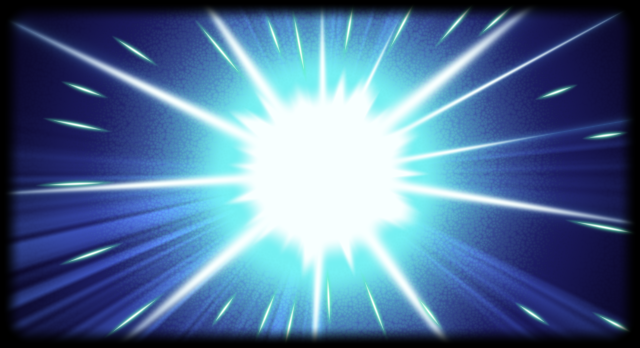
Reproduce this background procedurally as a Shadertoy shader.

```glsl
// A white starburst with tapering beams, fine rays and green sparks on grainy navy.

const float TAU = 6.2831853;
const vec3 WHITE = vec3(0.97, 1.0, 1.0);
const vec3 CYAN = vec3(0.46, 0.94, 0.95);
const vec3 TEAL = vec3(0.31, 0.59, 0.77);
const vec3 BLUE = vec3(0.22, 0.32, 0.59);
const vec3 NAVY = vec3(0.10, 0.10, 0.36);
const vec3 INK = vec3(0.04, 0.03, 0.16);
const vec3 GREEN = vec3(0.35, 0.95, 0.70);

// Each beam: angle in degrees, half width at the core, reach.
const int BEAM_COUNT = 12;
const vec3 BEAMS[BEAM_COUNT] = vec3[BEAM_COUNT](
    vec3(10.0, 0.014, 0.70), vec3(28.5, 0.012, 1.10), vec3(39.0, 0.042, 0.95),
    vec3(64.0, 0.013, 0.52), vec3(90.5, 0.020, 0.55), vec3(124.6, 0.038, 0.78),
    vec3(154.0, 0.032, 1.10), vec3(183.5, 0.023, 1.08), vec3(220.0, 0.042, 0.90),
    vec3(267.0, 0.025, 0.65), vec3(306.0, 0.038, 0.80), vec3(351.0, 0.024, 1.08));

float hash(vec2 p) {
    vec3 q = fract(vec3(p.xyx) * 0.1031);
    q += dot(q, q.yzx + 33.33);
    return fract((q.x + q.y) * q.z);
}

// Smooth noise around the circle, seamless over one turn.
float rayNoise(float turn, float count, float seed) {
    float x = fract(turn) * count;
    float cell = floor(x);
    float a = hash(vec2(cell, seed));
    float b = hash(vec2(mod(cell + 1.0, count), seed));
    return mix(a, b, smoothstep(0.0, 1.0, x - cell));
}

// Distance to the nearest scattered cell point.
float cellular(vec2 p) {
    vec2 cell = floor(p);
    float nearest = 2.0;
    for (int y = -1; y <= 1; y++)
    for (int x = -1; x <= 1; x++) {
        vec2 c = cell + vec2(x, y);
        vec2 point = c + vec2(hash(c), hash(c + 71.7));
        nearest = min(nearest, length(p - point));
    }
    return nearest;
}

vec2 direction(float angle) {
    return vec2(cos(angle), sin(angle));
}

// Position along and across a ray from the centre.
vec2 rayFrame(vec2 p, vec2 dir) {
    return vec2(dot(p, dir), dot(p, vec2(-dir.y, dir.x)));
}

// White core in x, coloured halo in y.
vec2 beam(vec2 p, float angle, float width, float reach) {
    vec2 q = rayFrame(p, direction(angle));
    float t = clamp((q.x - 0.16) / (reach - 0.16), 0.0, 1.0);
    float w = width * mix(1.0, 0.14, sqrt(t));
    float fade = step(0.0, q.x) * (1.0 - smoothstep(0.35, 1.0, t));
    float core = exp(-pow(q.y / w, 2.0)) * fade;
    float halo = exp(-abs(q.y) / (w * 1.1 + 0.006)) * step(0.0, q.x) * (1.0 - 0.65 * t);
    return vec2(core, halo);
}

// A thin lens of light lying along its ray.
float spark(vec2 p, float angle, float radius, float halfLength, float width) {
    vec2 q = rayFrame(p, direction(angle));
    float t = (q.x - radius) / halfLength;
    float taper = max(1.0 - t * t, 0.0);
    return taper * exp(-pow(q.y / (width * (0.35 + taper)), 2.0));
}

vec3 glow(float r) {
    vec3 col = mix(CYAN, TEAL, smoothstep(0.28, 0.43, r));
    col = mix(col, BLUE, smoothstep(0.38, 0.54, r));
    col = mix(col, NAVY, smoothstep(0.47, 0.70, r));
    return mix(col, INK, smoothstep(0.65, 1.0, r));
}

void mainImage(out vec4 fragColor, in vec2 fragCoord) {
    vec2 halfSize = 0.5 * iResolution.xy / iResolution.y;
    vec2 canvas = fragCoord / iResolution.y - halfSize;
    vec2 p = canvas - vec2(0.010, 0.0);
    float r = length(p);
    float turn = atan(p.y, p.x) / TAU;

    // Radial glow with cellular grain
    float grain = cellular(p * 110.0) - 0.45;
    float grainy = smoothstep(0.25, 0.42, r);
    vec3 col = glow(r + grain * 0.09 * grainy);
    col *= 1.0 + 0.22 * grain * grainy;

    // Fine rays gathered into loose fans
    float fans = smoothstep(0.3, 0.8, rayNoise(turn, 22.0, 3.0));
    float fine = rayNoise(turn, 300.0, 5.0) * rayNoise(turn, 110.0, 8.0);
    float outer = smoothstep(0.25, 0.55, r);
    col += vec3(0.22, 0.36, 0.62) * fine * fans * outer * 0.75;

    // Main beams
    for (int i = 0; i < BEAM_COUNT; i++) {
        vec2 light = beam(p, radians(BEAMS[i].x), BEAMS[i].y, BEAMS[i].z);
        vec3 tint = mix(CYAN, vec3(0.34, 0.66, 0.95), smoothstep(0.35, 0.75, r));
        col = mix(col, tint, light.y * (0.6 + 0.4 * fine));
        col = mix(col, WHITE, light.x);
    }

    // Sparks scattered near the frame
    const float SPARKS = 24.0;
    for (float i = 0.0; i < SPARKS; i++) {
        float pick = hash(vec2(i, 17.0));
        float angle = TAU * (i + 0.8 * pick) / SPARKS;
        vec2 room = halfSize / max(abs(direction(angle)), 0.001);
        float radius = min(room.x, room.y) * mix(0.70, 0.93, hash(vec2(i, 29.0)));
        float size = mix(0.045, 0.12, hash(vec2(i, 41.0)));
        col = mix(col, GREEN, 0.75 * spark(p, angle, radius, size, 0.006));
        col = mix(col, WHITE, spark(p, angle, radius, size * 0.7, 0.0025));
    }

    // Spiked white core
    float spikes = pow(rayNoise(turn, 64.0, 12.0), 4.0);
    float rim = 0.205 + 0.09 * spikes;
    col = mix(col, WHITE, 1.0 - smoothstep(rim - 0.02, rim + 0.055, r));

    // Soft black frame with rounded corners
    vec2 corner = abs(canvas) - halfSize + 0.09;
    float edge = length(max(corner, 0.0)) + min(max(corner.x, corner.y), 0.0) - 0.09;
    col *= smoothstep(0.008, 0.065, -edge);
    fragColor = vec4(clamp(col, 0.0, 1.0), 1.0);
}
```
